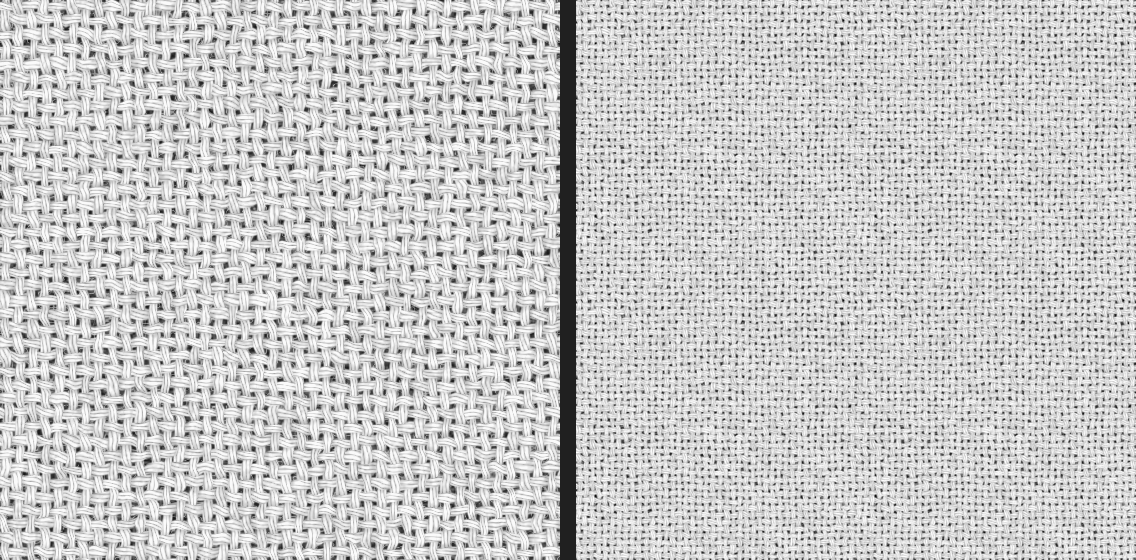
Left: one tile. Right: repeated 2 by 2.
Write a Shadertoy shader that draws this texture.

```glsl
// Pale, loosely woven cloth: a plain weave of 42 upright and 40 level yarns.
// Each crossing draws one raised, slightly crooked yarn arc built of twisted plies;
// the highest arc wins, and dark gaps filled with lint remain at the corners.

const vec2 THREADS = vec2(42.0, 40.0);
const float PI = 3.14159;

float hash(vec2 p) {
    uvec2 q = uvec2(p) * uvec2(1597u, 3571u);
    uint n = (q.x ^ (q.y << 8)) * 747796u + q.y * 28913u;
    n = (n ^ (n >> 15)) * 739397u;
    n = (n ^ (n >> 13)) * 277803u;
    n ^= n >> 16;
    return float(n & 65535u) / 65535.0;
}

// Value noise that wraps after one canvas; period counts whole lattice cells.
float noise(vec2 uv, vec2 period, float seed) {
    vec2 p = uv * period, i = floor(p), f = fract(p);
    f = f * f * (3.0 - 2.0 * f);
    vec2 a = mod(i, period) + seed, b = mod(i + 1.0, period) + seed;
    return mix(mix(hash(a), hash(vec2(b.x, a.y)), f.x),
               mix(hash(vec2(a.x, b.y)), hash(b), f.x), f.y);
}

void mainImage(out vec4 fragColor, in vec2 fragCoord) {
    vec2 uv = fragCoord / iResolution.xy;
    float soft = 0.04 + 0.6 * THREADS.x / iResolution.y;

    // Uneven tension: slight drift plus a small wobble along the yarns
    vec2 drift = vec2(noise(uv, vec2(7.0), 11.0), noise(uv, vec2(6.0), 37.0)) - 0.5;
    vec2 wobble = vec2(noise(uv, vec2(42.0, 60.0), 53.0),
                       noise(uv, vec2(60.0, 40.0), 71.0)) - 0.5;
    vec2 p = uv * THREADS + 0.35 * drift + 0.26 * wobble;
    float slack = noise(uv, vec2(12.0), 83.0) - 0.5;

    // Fibre grain stretched along each yarn direction
    float grainUp = noise(uv, vec2(256.0, 90.0), 101.0);
    float grainLevel = noise(uv, vec2(90.0, 256.0), 131.0);
    float speck = noise(uv, vec2(230.0), 157.0);

    // Shadowed gaps crossed by stray lint
    float lint = abs(noise(uv, vec2(110.0), 211.0) - 0.5);
    float tone = 0.13 + 0.22 * speck + 0.34 * smoothstep(0.12, 0.0, lint);
    float top = -1.0;

    vec2 cell = floor(p);
    for (int y = -1; y <= 1; y++)
    for (int x = -1; x <= 1; x++) {
        vec2 id = cell + vec2(x, y);
        vec2 key = mod(id, THREADS);
        vec4 r = vec4(hash(key + 3.0), hash(key + 361.0),
                      hash(key + 727.0), hash(key + 993.0));
        vec2 q = p - id - 0.5 - 0.15 * (r.xy - 0.5);

        // Alternate crossings carry the upright or the level yarn on top
        bool upright = mod(key.x + key.y, 2.0) < 0.5;
        float across = upright ? q.x : q.y;
        float along = upright ? q.y : q.x;

        // Tilt, bend and taper of the arc
        float t = along / 0.92;
        across += 0.28 * (r.z - 0.5) * along + 0.36 * (r.w - 0.5) * along * along;
        float width = (0.32 + 0.09 * r.y - 0.04 * slack) * (1.0 - 0.15 * t * t);
        float s = across / max(width, 0.05);
        float cover = smoothstep(width + soft, width - soft, abs(across))
                    * smoothstep(1.06, 0.94, abs(t));

        // Plies: bright ridges parted by thin grooves
        float ply = abs(sin(PI * (1.35 * s + 0.7 * (r.x - 0.5) + 0.6 * t)));
        float shade = mix(0.68, 1.0, pow(ply, 0.6));
        shade *= 1.0 - 0.26 * t * t - 0.12 * pow(min(abs(s), 1.0), 4.0);
        shade *= 0.97 + 0.06 * r.w;
        shade += 0.17 * ((upright ? grainUp : grainLevel) - 0.5);

        // Blend by height so raised arcs cover sinking ones
        float height = 1.0 - t * t - 0.25 * s * s;
        float weight = cover * smoothstep(-0.10, 0.10, height - top);
        tone = mix(tone, shade, weight);
        top = mix(top, height, weight);
    }

    // Loose fuzz and faint unevenness of the cloth
    float fuzz = smoothstep(0.05, 0.0, abs(noise(uv, vec2(75.0), 241.0) - 0.5));
    tone = mix(tone, 0.84, 0.25 * fuzz);
    tone += 0.08 * (speck - 0.5) + 0.02 * slack;
    fragColor = vec4(vec3(clamp(tone, 0.0, 0.98)), 1.0);
}
```
